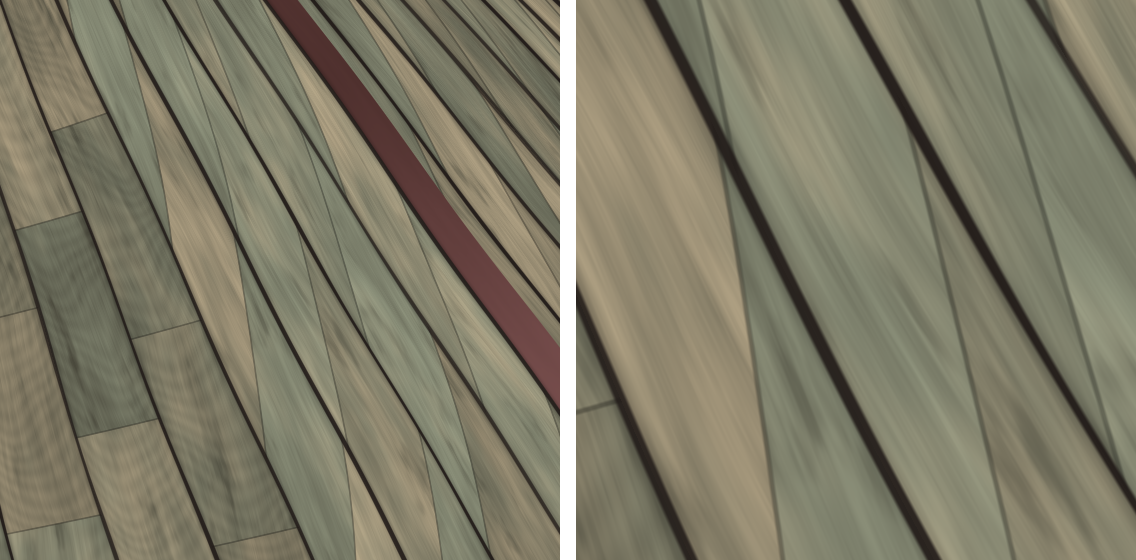
Left: the whole. Right: its middle third, enlarged.
Give the GLSL for this texture, as a three.js fragment shader.

```glsl
varying vec2 vUv;

const vec3 DARK_WOOD = vec3(0.29, 0.285, 0.235);
const vec3 GREEN_WOOD = vec3(0.60, 0.625, 0.53);
const vec3 TAN_WOOD = vec3(0.74, 0.675, 0.55);
const vec3 SEAM = vec3(0.13, 0.105, 0.095);
const vec3 RED_DEEP = vec3(0.31, 0.19, 0.18);
const vec3 RED_PALE = vec3(0.46, 0.30, 0.295);

float hash(vec2 p) {
  return fract(sin(dot(p, vec2(127.1, 311.7))) * 43758.5453);
}

float noise(vec2 p) {
  vec2 i = floor(p);
  vec2 f = fract(p);
  f = f * f * (3.0 - 2.0 * f);
  return mix(mix(hash(i), hash(i + vec2(1.0, 0.0)), f.x),
             mix(hash(i + vec2(0.0, 1.0)), hash(i + vec2(1.0, 1.0)), f.x), f.y);
}

float fbm(vec2 p) {
  float sum = 0.0;
  float amp = 0.5;
  for (int i = 0; i < 4; i++) {
    sum += amp * noise(p);
    p = p * 2.03 + 17.3;
    amp *= 0.5;
  }
  return sum / 0.9375;
}

// Seams fan out: the slope grows with the place where a seam meets the top
float fanSlope(float top) {
  return 0.385 + 0.68 * top;
}

float seamTop(float index) {
  return index * (0.104 - 0.0018 * index);
}

float boardIndex(float top) {
  return (0.104 - sqrt(0.010816 - 0.0072 * top)) / 0.0036;
}

// Signed distance from a fan line, positive to its right
float fanDistance(vec2 p, float top) {
  float s = fanSlope(top);
  return (p.x - top - p.y * s) / sqrt(1.0 + s * s);
}

// Wood of one plank; g holds board coordinate across and depth along
vec3 woodColor(vec2 g, vec2 plank, float figure) {
  float seed = hash(plank + 3.7);
  float tilt = (hash(plank + 9.1) - 0.3) * 1.6;
  float across = g.x + tilt * g.y + 0.12 * noise(vec2(g.x * 2.0, g.y * 5.0) + seed * 30.0);
  vec2 shift = vec2(seed * 71.0, seed * 43.0);
  float blotch = fbm(vec2(across * 2.2, g.y * 5.0) + shift);
  float streak = fbm(vec2(across * 11.0, g.y * 5.5) + shift);
  float fine = noise(vec2(across * 48.0, g.y * 14.0) + shift);
  float fiber = noise(vec2(across * 95.0, g.y * 30.0) + shift);
  float smear = smoothstep(0.60, 0.85, fbm(vec2(across * 6.0, g.y * 9.0) + shift + 50.0));

  // Curved growth rings
  float bow = fract(g.x) - 0.5;
  float rings = sin(g.y * 190.0 + bow * bow * 34.0 + 22.0 * noise(vec2(across * 2.0, g.y * 7.0) + shift));

  float tone = 0.59 + 0.30 * (hash(plank + 5.3) - 0.5) + 0.52 * (blotch - 0.5);
  tone += 0.36 * (streak - 0.5) + 0.10 * (fine - 0.5) + 0.06 * (fiber - 0.5);
  tone += figure * 0.035 * rings - 0.25 * smear - 0.09 * figure;
  float warmth = smoothstep(0.3, 0.75, 0.55 * hash(plank + 21.0) + 0.55 * blotch);
  vec3 light = mix(GREEN_WOOD, TAN_WOOD, warmth);
  return mix(DARK_WOOD, light, clamp(tone + 0.05, 0.0, 1.15));
}

void main() {
  vec2 p = vec2(vUv.x, 1.0 - vUv.y);
  p.x += 0.003 * sin(p.y * 9.0 + p.x * 5.0);
  float top = (p.x - 0.385 * p.y) / (1.0 + 0.68 * p.y);
  float b = boardIndex(top);
  float board = floor(b);
  float leftSeam = seamTop(board);
  float rightSeam = seamTop(board + 1.0);
  float width = (rightSeam - leftSeam) * (1.0 + 0.68 * p.y);

  // Long slanted joints, turning to blunt ends on the left boards
  float figure = 1.0 - step(1.0, b);
  float skew = mix(0.41, 0.035, figure);
  float span = 0.37;
  float along = (p.y + fract(b) * skew) / span + hash(vec2(board, 4.0));
  float cell = floor(along);
  float part = fract(along);
  float slant = skew / width;
  float jointDist = min(part, 1.0 - part) * span / length(vec2(slant, 1.0 - slant * fanSlope(top)));
  float neighbor = cell + (part < 0.5 ? -1.0 : 1.0);

  vec2 grain = vec2(b, p.y);
  vec3 here = woodColor(grain, vec2(board, cell), figure);
  vec3 beside = woodColor(grain, vec2(board, neighbor), figure);
  vec3 color = mix(here, beside, 0.5 - 0.5 * smoothstep(0.0, 0.0018, jointDist));
  color *= 1.0 - 0.28 * (1.0 - smoothstep(0.0004, 0.0025, jointDist));

  // Painted red stripe
  float redLeft = fanDistance(p, 0.477);
  float redRight = -fanDistance(p, 0.533);
  float stripe = smoothstep(-0.0012, 0.0012, min(redLeft, redRight));
  float wear = fbm(vec2(b * 5.0, p.y * 6.0));
  vec3 red = mix(RED_DEEP, RED_PALE, smoothstep(0.1, 0.75, p.y) + 0.22 * (wear - 0.5));
  color = mix(color, red, stripe);

  // Dark gaps with soft shadows
  float leftDist = fanDistance(p, leftSeam);
  float rightDist = -fanDistance(p, rightSeam);
  float seamDist = min(leftDist, rightDist);
  float seamId = floor(b + 0.5);
  float gap = 0.0008 + 0.0022 * noise(vec2(seamId * 7.3, p.y * 5.0));
  color *= 1.0 - 0.22 * (1.0 - smoothstep(0.0, 0.011, seamDist));
  float strength = 0.72 + 0.25 * hash(vec2(seamId, 8.0));
  color = mix(color, SEAM, strength * (1.0 - smoothstep(gap, gap + 0.0028, seamDist)));

  gl_FragColor = vec4(color, 1.0);
}
```
